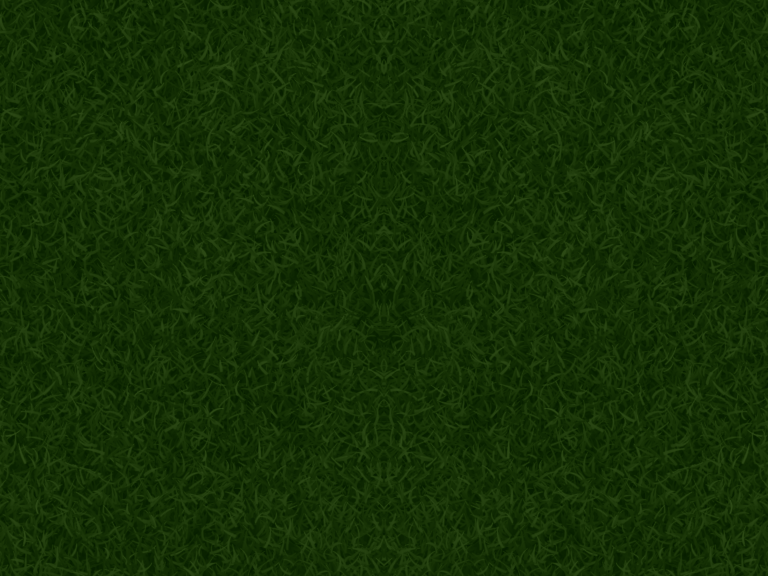
This texture is drawn by a WebGL 2 fragment shader. Its source:

```glsl
#version 300 es
precision highp float;
// A dense, dark green lawn seen from above. Jittered grids of short, bent,
// tapering blades are stacked from the shaded thatch up to the lit tips,
// mirrored about the vertical centre line and varied by broad soft patches.

#define CELLS 46.0          // grid cells per canvas height
#define LAYERS 11           // stacked blade layers
#define BLADE_WIDTH 0.098   // half width at the root, in cells
#define BLADE_LENGTH 0.88   // longest half length, in cells
#define SPREAD 2.7          // range of blade directions, in radians
#define BEND 0.22           // strongest curve, in cells
#define TONE_SPREAD 0.92    // brightness variation between blades
#define OPACITY 0.88        // cover of a single blade
#define SHADE vec3(0.035, 0.130, 0.000)
#define LEAF vec3(0.087, 0.193, 0.018)
#define LIGHT vec3(0.142, 0.252, 0.060)

uniform vec2 u_resolution;
out vec4 fragColor;

vec4 hash4(vec2 p) {
    vec4 q = fract(p.xyxy * vec4(0.1031, 0.1030, 0.0973, 0.1099));
    q += dot(q, q.wzxy + 33.33);
    return fract((q.xxyz + q.yzzw) * q.zywx);
}

mat2 rotation(float angle) {
    float c = cos(angle), s = sin(angle);
    return mat2(c, -s, s, c);
}

// Layered sines, roughly -1 to 1, for slow changes of brightness.
float patches(vec2 p) {
    return 0.4 * sin(p.x * 9.0 + 2.0 * sin(p.y * 7.0))
         + 0.35 * sin(p.y * 17.0 + 1.6 * sin(p.x * 13.0 + 1.0))
         + 0.25 * sin(dot(p, vec2(31.0, 23.0)) + 2.0 * sin(p.x * 19.0));
}

// Returns cover (x) and tone (y) of one blade; p is relative to its cell.
vec2 blade(vec2 p, vec2 id, float depth, float soft) {
    vec4 place = hash4(id);
    vec4 look = hash4(id + 57.3);
    vec2 q = rotation((place.z - 0.5) * SPREAD) * (p - place.xy);
    float halfLength = BLADE_LENGTH * mix(0.45, 1.0, place.w);
    float along = q.y / halfLength;
    q.x += (look.x - 0.5) * 2.0 * BEND * (along * along - 0.4);

    float width = BLADE_WIDTH * mix(0.65, 1.3, look.y)
                * mix(1.0, 0.35, smoothstep(-0.4, 1.0, along));
    float side = abs(q.x) - width;
    float ends = abs(q.y) - halfLength;
    float cover = (1.0 - smoothstep(-soft, soft, side))
                * (1.0 - smoothstep(-soft, soft, ends));

    float tone = mix(0.05, 0.82, depth) + (look.z - 0.5) * TONE_SPREAD;
    tone += 0.12 * along + 0.3 * smoothstep(0.93, 1.0, look.w);
    return vec2(cover * OPACITY, tone);
}

vec3 grassColor(float tone) {
    float t = clamp(tone, -0.1, 1.25);
    return t < 0.55 ? mix(SHADE, LEAF, t / 0.55)
                    : mix(LEAF, LIGHT, (t - 0.55) / 0.45);
}

void main() {
    vec2 uv = gl_FragCoord.xy / u_resolution.y;
    uv.x = abs(uv.x - 0.5 * u_resolution.x / u_resolution.y);
    float soft = max(0.085, 0.7 * CELLS / u_resolution.y);
    float tone = 0.05;

    // Paint the layers from the ground upward.
    for (int layer = 0; layer < LAYERS; layer++) {
        float depth = float(layer) / float(LAYERS - 1);
        vec2 shift = float(layer) * vec2(0.37, 0.61);
        vec2 p = rotation(0.13 * sin(float(layer) * 2.4)) * uv * CELLS + shift;
        vec2 cell = floor(p);
        for (int y = -1; y <= 1; y++) {
            for (int x = -1; x <= 1; x++) {
                vec2 corner = cell + vec2(x, y);
                vec2 id = corner + float(layer) * vec2(113.0, 71.0) + 211.0;
                vec2 b = blade(p - corner, id, depth, soft);
                tone = mix(tone, b.y, b.x);
            }
        }
    }

    tone += 0.06 * patches(uv);
    fragColor = vec4(clamp(grassColor(tone), 0.0, 1.0), 1.0);
}
```
